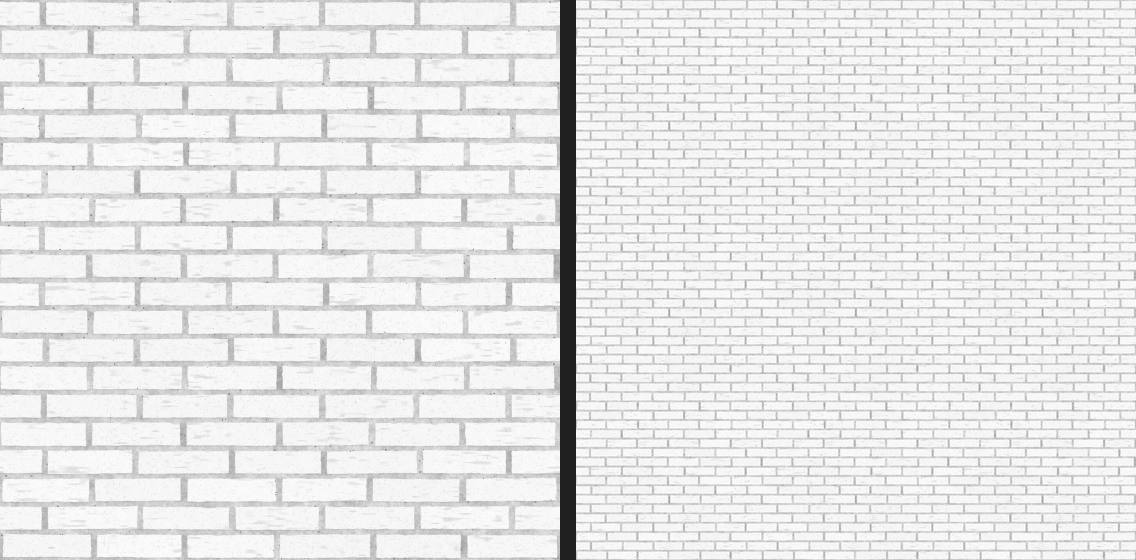
Left: one tile. Right: repeated 3 by 3.
Write a WebGL 2 fragment shader that draws this texture.

```glsl
#version 300 es
precision highp float;
// White painted brick wall in running bond with grey, gritty mortar.
// Each brick is a slightly tilted, rough-edged box between jittered joints;
// streaks, grain and pits come from noise that wraps at the canvas edges.

uniform vec2 u_resolution;
out vec4 outColor;

const vec2 BRICKS = vec2(6.0, 20.0);        // repeats across and down
const vec2 JOINT_HALF = vec2(0.0057, 0.0049);
const float EVEN_SHIFT = -0.02;             // joint position, in brick lengths
const float ODD_SHIFT = 0.475;
const float JOINT_JITTER = 0.055;
const float HEIGHT_JITTER = 0.0016;
const float TILT = 0.018;
const float CORNER = 0.0012;
const float EDGE_SOFTNESS = 0.0007;
const vec3 BRICK_COLOR = vec3(0.985);
const vec3 MORTAR_COLOR = vec3(0.815);
const vec3 PIT_COLOR = vec3(0.47);

float hash(vec2 p) {
    return fract(sin(dot(p, vec2(12.9898, 78.233))) * 43758.5453);
}

// Value noise with a whole number of cells across the canvas
float noise(vec2 uv, vec2 cells) {
    vec2 p = uv * cells;
    vec2 i = floor(p);
    vec2 f = fract(p);
    f = f * f * (3.0 - 2.0 * f);
    vec2 a = mod(i, cells);
    vec2 b = mod(i + 1.0, cells);
    return mix(mix(hash(a), hash(vec2(b.x, a.y)), f.x),
               mix(hash(vec2(a.x, b.y)), hash(b), f.x), f.y);
}

// Randomly placed round pits, one candidate per cell
float pits(vec2 uv, float cells, float density) {
    vec2 p = uv * cells;
    vec2 id = mod(floor(p), cells);
    vec2 center = 0.35 + 0.3 * vec2(hash(id + 3.1), hash(id + 7.7));
    float radius = mix(0.12, 0.32, hash(id + 11.3));
    float dist = length(fract(p) - center);
    float present = step(1.0 - density, hash(id + 19.9));
    return present * (1.0 - smoothstep(radius * 0.5, radius + 0.1, dist));
}

// Position of a vertical joint along its row, in brick lengths
float jointAt(float index, float row) {
    return index + JOINT_JITTER * (hash(vec2(mod(index, BRICKS.x), row) + 5.3) - 0.5);
}

float roundedBox(vec2 p, vec2 halfSize, float radius) {
    vec2 q = abs(p) - halfSize + radius;
    return length(max(q, 0.0)) + min(max(q.x, q.y), 0.0) - radius;
}

void main() {
    vec2 uv = gl_FragCoord.xy / u_resolution;
    float pixel = 1.0 / min(u_resolution.x, u_resolution.y);

    // Find the row, the nearest joint and the brick beside it
    float row = floor(uv.y * BRICKS.y);
    float x = uv.x * BRICKS.x - (mod(row, 2.0) < 0.5 ? EVEN_SHIFT : ODD_SHIFT);
    float nearest = floor(x + 0.5);
    float brick = x < jointAt(nearest, row) ? nearest - 1.0 : nearest;
    float left = jointAt(brick, row);
    float right = jointAt(brick + 1.0, row);
    vec2 id = vec2(mod(brick, BRICKS.x), row);

    // Brick outline in canvas units
    vec2 local = vec2((x - 0.5 * (left + right)) / BRICKS.x,
                      uv.y - (row + 0.5) / BRICKS.y);
    local.y += TILT * (hash(id + 2.7) - 0.5) * local.x;
    local.y += HEIGHT_JITTER * (hash(id + 8.1) - 0.5);
    vec2 halfSize = vec2(0.5 * (right - left), 0.5) / BRICKS - JOINT_HALF;
    halfSize -= 0.0009 * (vec2(hash(id + 13.9), hash(id + 17.3)) - 0.5);
    float dist = roundedBox(local, halfSize, CORNER);
    dist += 0.0016 * (noise(uv, vec2(48.0)) - 0.5);
    dist += 0.0013 * (noise(uv, vec2(190.0)) - 0.5);
    float softness = max(EDGE_SOFTNESS, 0.75 * pixel);
    float face = 1.0 - smoothstep(-softness, softness, dist);

    // Shared grain
    float coarse = noise(uv, vec2(36.0));
    float medium = noise(uv, vec2(130.0));
    float fine = noise(uv, vec2(380.0));

    // Mortar: blotches, grit, darker upright joints and shade under bricks
    float upright = smoothstep(-0.001, 0.001, abs(local.x) - halfSize.x)
                  * (1.0 - smoothstep(-0.002, 0.002, abs(local.y) - halfSize.y));
    float jointTone = hash(vec2(mod(nearest, BRICKS.x), row) + 23.0);
    float under = smoothstep(0.0, 0.001, -local.y - halfSize.y)
                * (1.0 - smoothstep(0.001, 0.004, -local.y - halfSize.y));
    vec3 mortar = MORTAR_COLOR + 0.09 * (coarse - 0.5) + 0.08 * (medium - 0.5)
                + 0.09 * (fine - 0.5);
    mortar -= upright * mix(0.0, 0.10, jointTone) + 0.05 * under;
    mortar = mix(mortar, PIT_COLOR, 0.65 * pits(uv, 150.0, 0.035));

    // Brick face: faint level streaks, fine grain and a few specks
    float streak = smoothstep(0.60, 0.90, noise(uv, vec2(54.0, 230.0)))
                 * smoothstep(0.45, 0.80, noise(uv, vec2(22.0, 50.0)));
    vec3 paint = BRICK_COLOR - 0.015 * hash(id + 31.0) - 0.09 * streak;
    paint -= 0.045 * smoothstep(0.62, 1.0, fine) + 0.012 * medium;
    paint = mix(paint, PIT_COLOR, 0.3 * pits(uv, 190.0, 0.003));

    // Chips and dirt gathered along the brick edges
    vec3 color = mix(mortar, paint, face);
    float rim = 1.0 - smoothstep(0.0005, 0.003, abs(dist));
    float dirt = pits(uv, 210.0, 0.05) * smoothstep(0.5, 0.8, coarse);
    color = mix(color, PIT_COLOR, 0.8 * rim * dirt);
    outColor = vec4(color, 1.0);
}
```
